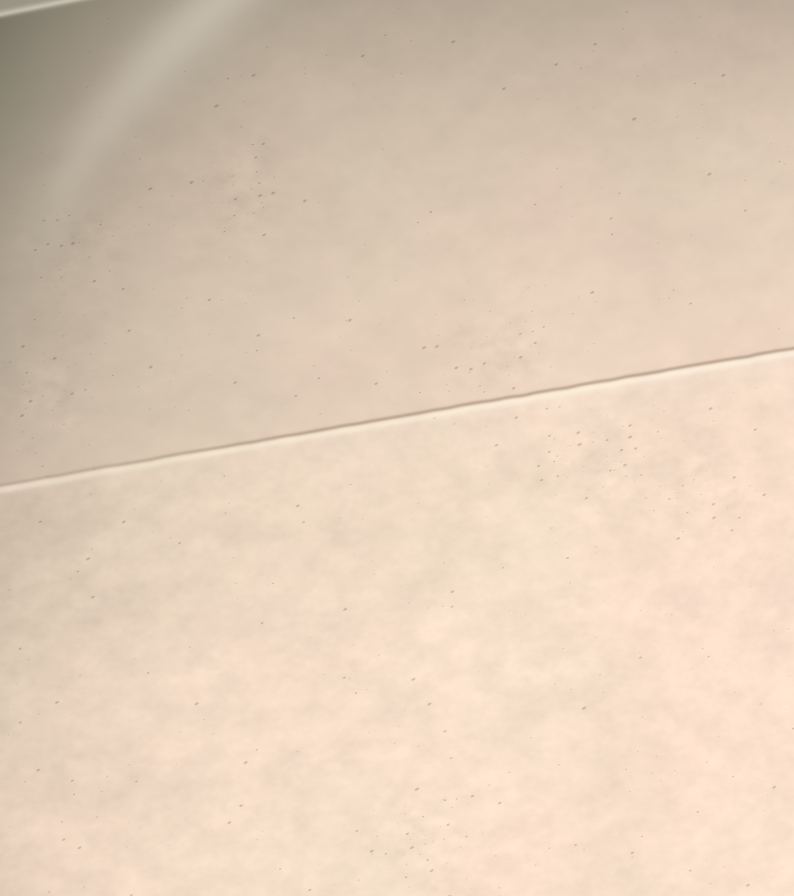
A WebGL 2 fragment shader for this texture:

```glsl
#version 300 es
precision highp float;

uniform vec2 u_resolution;
out vec4 outColor;

const vec3 SHADE = vec3(0.53, 0.50, 0.44);
const vec3 STONE = vec3(0.965, 0.872, 0.788);
const vec3 GLINT = vec3(1.0, 0.955, 0.88);
const vec3 GROOVE = vec3(0.58, 0.49, 0.40);
const vec3 SHEEN = vec3(0.78, 0.745, 0.68);

float hash(vec2 p) {
    vec3 q = fract(vec3(p.xyx) * 0.1031);
    q += dot(q, q.yzx + 33.33);
    return fract((q.x + q.y) * q.z);
}

float noise(vec2 p) {
    vec2 i = floor(p), f = fract(p);
    f = f * f * (3.0 - 2.0 * f);
    return mix(mix(hash(i), hash(i + vec2(1, 0)), f.x),
               mix(hash(i + vec2(0, 1)), hash(i + vec2(1, 1)), f.x), f.y);
}

// Layered noise centred on zero
float fbm(vec2 p) {
    float sum = 0.0, amp = 0.5;
    for (int i = 0; i < 4; i++) {
        sum += amp * (noise(p) - 0.5);
        p = mat2(1.6, 1.2, -1.2, 1.6) * p + 17.3;
        amp *= 0.55;
    }
    return sum;
}

float bell(float d, float width) {
    return exp(-d * d / (width * width));
}

// Signed distance above a sloping line
float lineDistance(vec2 p, float height, float slope) {
    return (p.y - height - slope * p.x) / sqrt(1.0 + slope * slope);
}

// Light falling off toward the upper left
float lightLevel(vec2 p) {
    float depth = 1.0 - p.y;
    float loss = 0.5 + 0.65 * exp(-4.5 * p.x);
    return 1.0 - loss * exp(-(1.8 + 3.4 * p.x) * depth);
}

// Curved soft reflection, wider and brighter at the top
float reflection(vec2 p) {
    float t = 1.0 - p.y;
    float centre = 0.247 - 1.1 * t + 1.3 * t * t;
    float width = mix(0.05, 0.026, smoothstep(0.0, 0.25, t));
    return bell(p.x - centre, width) * (1.0 - smoothstep(0.0, 0.37, t));
}

// Sparse tilted pits, one candidate per cell
float pits(vec2 p, float cells, float chance) {
    vec2 q = p * cells, id = floor(q);
    vec2 offset = 0.3 + 0.4 * vec2(hash(id + 3.1), hash(id + 8.7));
    vec2 d = fract(q) - offset;
    d = vec2(d.x + 0.35 * d.y, d.y - 0.35 * d.x) * vec2(1.0, 1.8);
    float radius = mix(0.12, 0.28, hash(id + 21.0));
    return step(hash(id + 41.0), chance) * (1.0 - smoothstep(radius * 0.2, radius, length(d)));
}

// Regions where the surface is rougher
float roughness(vec2 p) {
    vec2 clumps[7] = vec2[7](vec2(0.26, 0.785), vec2(0.79, 0.46), vec2(0.56, 0.605),
        vec2(0.05, 0.565), vec2(0.47, 0.065), vec2(0.08, 0.725), vec2(0.66, 0.49));
    float sum = 0.0;
    for (int i = 0; i < 7; i++) sum += bell(length(p - clumps[i]), 0.055);
    return min(sum, 1.0);
}

void main() {
    vec2 p = gl_FragCoord.xy / u_resolution.y;
    float pixel = 1.0 / u_resolution.y;
    float seam = lineDistance(p, 0.457, 0.172);
    float rim = lineDistance(p, 0.984, 0.2);
    float lower = 1.0 - smoothstep(-0.002, 0.002, seam);
    float rough = roughness(p);

    // Stone tone with broad, medium and fine mottling
    vec2 grain = vec2(p.x + 0.17 * p.y, p.y - 0.17 * p.x);
    float level = lightLevel(p) + 0.045 * lower;
    float texture_ = 0.11 * fbm(grain * vec2(7.0, 10.0));
    texture_ += mix(0.09, 0.17, lower) * fbm(grain * vec2(34.0, 48.0) + 9.0);
    texture_ += mix(0.03, 0.08, lower) * fbm(grain * vec2(105.0, 135.0) + 31.0);
    texture_ += 0.22 * rough * fbm(grain * vec2(48.0, 66.0) + 57.0);
    level += texture_ * smoothstep(-0.2, 0.7, level);
    vec3 color = mix(SHADE, STONE, level);

    // Faint warm and cool patches
    float warmth = fbm(p * 5.0 + 71.0) + 0.25 * (p.x - 0.4);
    color += vec3(0.025, -0.006, 0.008) * warmth;

    // Scattered pits, denser in rough regions
    float pit = 0.16 * pits(grain, 65.0, 0.03 + 0.3 * rough);
    pit += 0.09 * pits(grain + 4.0, 110.0, 0.03 + 0.2 * rough);
    color *= 1.0 - pit;

    // Reflection
    color = mix(color, SHEEN, 0.85 * reflection(p));

    // Seam: thin groove above a soft lit bevel
    float right = smoothstep(0.0, 0.85, p.x);
    float wobble = 0.0012 * (noise(vec2(p.x * 60.0, 2.0)) - 0.5);
    float groove = bell(seam - 0.0018 + wobble, max(0.0022, pixel));
    float bevel = bell(seam + 0.0035 + wobble, max(0.0042, pixel));
    float glow = lower * exp(seam / 0.022);
    color = mix(color, GLINT, glow * mix(0.05, 0.28, right));
    color = mix(color, GLINT, bevel * mix(0.42, 0.65, right));
    color = mix(color, GROOVE, groove * mix(0.28, 0.5, smoothstep(0.0, 0.4, p.x)));

    // Upper corner edge
    color = mix(color, vec3(0.66, 0.63, 0.58), 0.7 * smoothstep(0.0, 0.004, rim));
    color = mix(color, vec3(0.86, 0.83, 0.77), 0.75 * bell(rim, max(0.0035, pixel)));

    outColor = vec4(clamp(color, 0.0, 1.0), 1.0);
}
```
